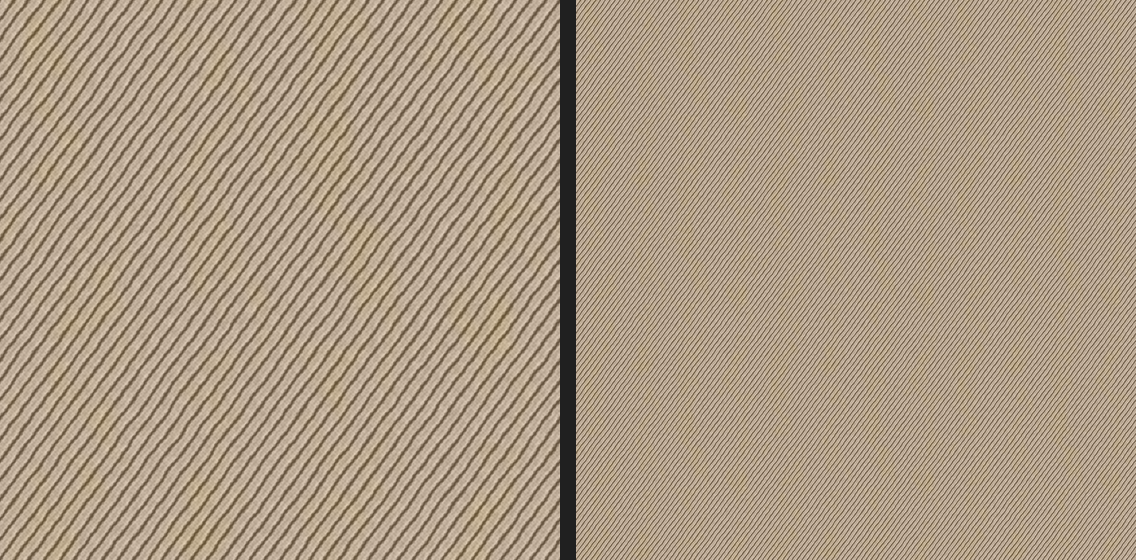
Left, the tile; right, the same tile 3 across and 3 down.
Reproduce this texture procedurally as a Shadertoy shader.

```glsl
const float TAU = 6.2831853;

vec2 randomGradient(vec2 cell) {
    vec3 h = fract(cell.xyx * vec3(0.1031, 0.1030, 0.0973));
    h += dot(h, h.yzx + 33.33);
    float angle = TAU * fract((h.x + h.y) * h.z);
    return vec2(cos(angle), sin(angle));
}

// Gradient noise that wraps after a whole number of cells
float wrappedNoise(vec2 uv, vec2 cells) {
    vec2 p = uv * cells;
    vec2 i = floor(p);
    vec2 f = p - i;
    vec2 u = f * f * f * (f * (f * 6.0 - 15.0) + 10.0);
    vec2 e = vec2(0.0, 1.0);
    float a = dot(randomGradient(mod(i, cells)), f);
    float b = dot(randomGradient(mod(i + e.yx, cells)), f - e.yx);
    float c = dot(randomGradient(mod(i + e.xy, cells)), f - e.xy);
    float d = dot(randomGradient(mod(i + e.yy, cells)), f - e.yy);
    return mix(mix(a, b, u.x), mix(c, d, u.x), u.y);
}

void mainImage(out vec4 fragColor, in vec2 fragCoord) {
    vec2 uv = fragCoord / iResolution.xy;

    // Fine thread crossings, faded out where they are too small to resolve
    float threads = 144.0;
    float detail = 1.0 - smoothstep(0.32, 0.5, threads / min(iResolution.x, iResolution.y));
    vec2 thread = sin(TAU * threads * uv) * detail;

    // Diagonal ribs with slightly wavering, stepped edges
    float wobble = 0.14 * wrappedNoise(uv, vec2(14.0)) + 0.10 * wrappedNoise(uv, vec2(52.0));
    float rib = fract(dot(uv, vec2(38.0, -28.0)) + wobble + 0.02 * (thread.x - thread.y));
    float grooveDistance = min(rib, 1.0 - rib);
    float groove = 1.0 - smoothstep(-0.01, 0.25, grooveDistance);

    // Each rib carries two soft ridges with a shallow crease between them
    float light = 0.87 - 0.09 * cos(2.0 * TAU * rib) - 0.04 * sin(TAU * rib);
    light += 0.06 * thread.x * thread.y;
    light += 0.16 * detail * wrappedNoise(uv, vec2(190.0));
    light += 0.12 * wrappedNoise(uv, vec2(64.0, 48.0));
    light *= 1.0 - groove;

    vec3 shadow = vec3(0.39, 0.32, 0.24);
    vec3 highlight = vec3(0.82, 0.75, 0.675);
    vec3 color = mix(shadow, highlight, light);

    // Faint yellowed patches in loose vertical bands
    float bands = 0.5 + 0.5 * cos(TAU * (4.0 * uv.x - 0.55));
    float patches = wrappedNoise(uv, vec2(8.0, 6.0)) + 0.8 * wrappedNoise(uv, vec2(24.0, 18.0));
    float yellowing = smoothstep(0.0, 1.2, 0.45 * bands + 0.9 * patches);
    color += yellowing * vec3(0.004, 0.0, -0.045);

    fragColor = vec4(clamp(color, 0.0, 1.0), 1.0);
}
```
